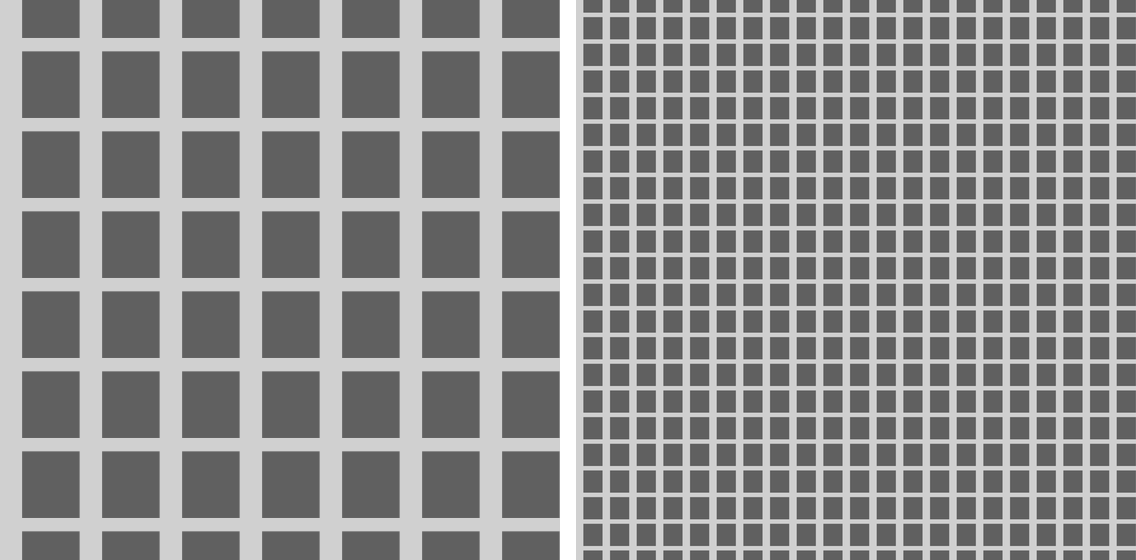
Left, the tile; right, the same tile 3 across and 3 down.
Write a WebGL 1 fragment shader that draws this pattern.

```glsl
precision highp float;
// Flat grid of dark upright tiles parted by pale bars, wider upright than level.

uniform vec2 u_resolution;

#define REPEATS 7.0
#define BAR_WIDTH vec2(0.2815, 0.1675)    // in cells: upright bar, level bar
#define BAR_CENTRE vec2(0.1360, 0.4417)   // in cells, from the lower left
#define TILE_COLOUR vec3(0.378)
#define BAR_COLOUR vec3(0.816)

// Signed distance in cells to the nearest upright (x) and level (y) bar.
vec2 barDistance(vec2 cell) {
  vec2 offset = fract(cell - BAR_CENTRE + 0.5) - 0.5;
  return abs(offset) - 0.5 * BAR_WIDTH;
}

void main() {
  vec2 cell = gl_FragCoord.xy / u_resolution * REPEATS;
  vec2 pixel = REPEATS / u_resolution;

  // Edges are smoothed over one pixel; a tile shows where both bars are absent.
  vec2 outside = clamp(barDistance(cell) / pixel + 0.5, 0.0, 1.0);
  float tile = outside.x * outside.y;

  gl_FragColor = vec4(mix(BAR_COLOUR, TILE_COLOUR, tile), 1.0);
}
```
